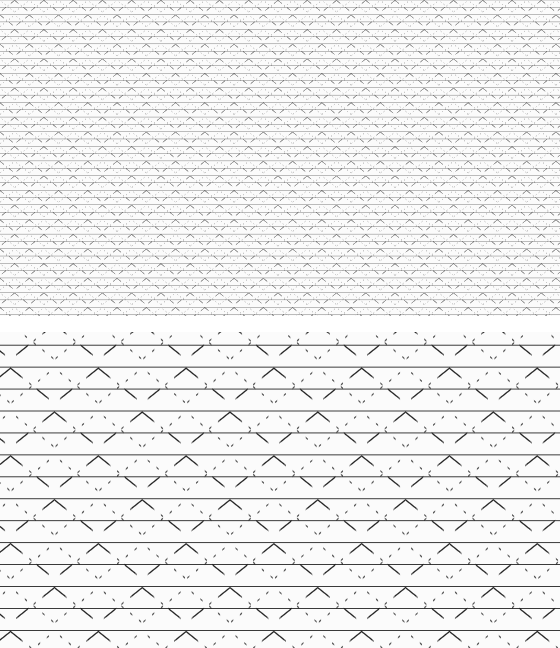
Top, the full canvas; bottom, a detail of the centre.
Give the GLSL for this pattern, as a WebGL 1 fragment shader.

```glsl
precision highp float;
// Hairline rules with staggered broken zigzags and faint dotted echoes on near-white paper.
uniform vec2 u_resolution;

// Share of a pixel covered by a band of the given width at distance d from its centre.
float band(float d, float width, float pixel) {
    return clamp((0.5 * (width + pixel) - abs(d)) / pixel, 0.0, min(1.0, width / pixel));
}

// Signed offset from the nearest multiple of period.
float nearest(float x, float period) {
    return mod(x + 0.5 * period, period) - 0.5 * period;
}

// Repeating marks along an axis.
float dashes(float x, float period, float size, float pixel) {
    return band(nearest(x, period), size, pixel);
}

void main() {
    // The canvas is 432 units high, measured downward from its top edge.
    float pixel = 432.0 / u_resolution.y;
    vec2 p = vec2(gl_FragCoord.x, u_resolution.y - gl_FragCoord.y) * pixel;

    // Hairline rules, ten units apart.
    float rule = band(nearest(p.y, 10.0), 0.35, pixel);

    // Staggered tiles, 40 by 20 units, with a peak at the top centre.
    float tileRow = floor(p.y / 20.0);
    float depth = mod(p.y, 20.0);
    float across = abs(nearest(p.x - 20.0 - 20.0 * mod(tileRow, 2.0), 40.0));

    // Zigzag arms: solid just below each rule, dotted elsewhere.
    const float slope = 0.8;
    float flatten = inversesqrt(1.0 + slope * slope);
    float arm = band((depth - 0.5 - slope * across) * flatten, 0.6, pixel);
    float peak = 1.0 - smoothstep(4.5, 5.5, across);
    float flank = smoothstep(11.5, 12.5, across) * (1.0 - smoothstep(16.5, 17.5, across));
    float solid = max(peak, flank);

    // Dotted echo of opposite phase, and sparse dots along the pale arms.
    float echo = band((depth - 16.5 + slope * across) * flatten, 0.6, pixel);
    float dots = max(echo, arm * (1.0 - solid)) * dashes(across - 1.0, 4.0, 1.0, pixel);

    // Ink on paper.
    vec3 color = vec3(0.985);
    color = mix(color, vec3(0.35), dots);
    color = mix(color, vec3(0.15), arm * solid);
    color = mix(color, vec3(0.0), rule);
    gl_FragColor = vec4(color, 1.0);
}
```
